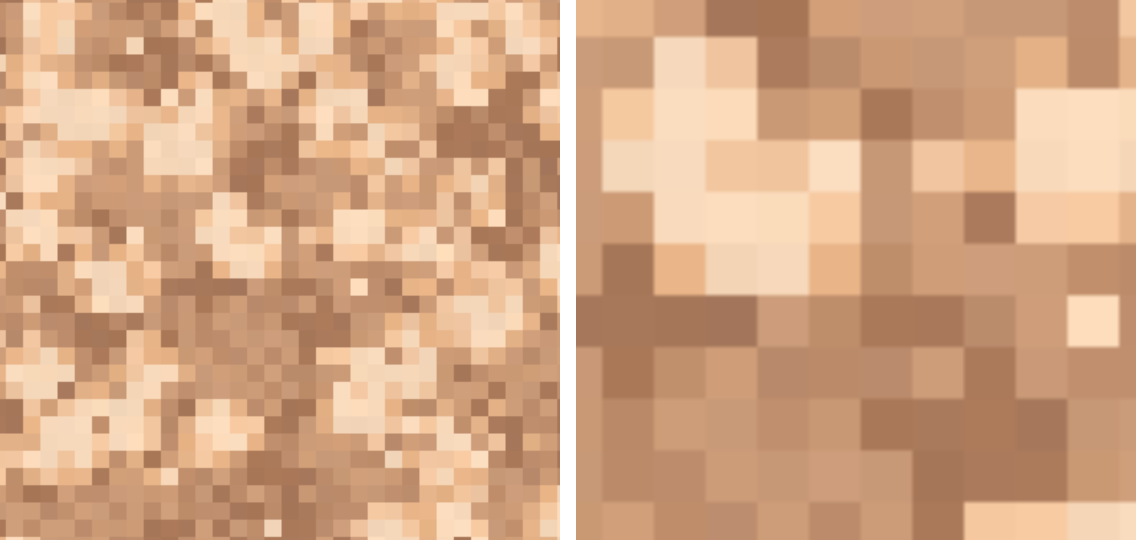
Left: the whole. Right: its middle third, enlarged.
Write a Shadertoy shader that draws this texture.

```glsl
// Blocky sand: square grains in tan and cream, with pale clumps, warm rims and dark hollows.

const float CELLS_ACROSS = 32.5;
const vec2 GRID_SHIFT = vec2(0.66, 0.82);
const float EDGE_SOFTNESS = 0.06;   // in cells
const float CLUMP_SPACING = 5.0;    // in cells

float hash(vec2 p, float seed) {
    vec3 q = fract(vec3(p.xyx + seed * 17.3) * vec3(0.1031, 0.1030, 0.0973));
    q += dot(q, q.yzx + 33.33);
    return fract((q.x + q.y) * q.z);
}

float valueNoise(vec2 p, float seed) {
    vec2 i = floor(p), f = fract(p);
    f = f * f * (3.0 - 2.0 * f);
    float low = mix(hash(i, seed), hash(i + vec2(1, 0), seed), f.x);
    float high = mix(hash(i + vec2(0, 1), seed), hash(i + vec2(1, 1), seed), f.x);
    return mix(low, high, f.y);
}

// Signed distance in cells to the nearest pale clump
float clumpDistance(vec2 cell, float spacing) {
    vec2 home = floor(cell / spacing);
    float nearest = 9.0;
    for (int y = -1; y <= 1; y++)
    for (int x = -1; x <= 1; x++) {
        vec2 g = home + vec2(x, y);
        if (hash(g, 1.0) > 0.8) continue;
        vec2 jitter = floor(8.0 * vec2(hash(g, 2.0), hash(g, 3.0))) * 0.5;
        float radius = mix(1.2, 1.9, hash(g, 4.0));
        nearest = min(nearest, length(cell - g * spacing - jitter) - radius);
    }
    return nearest;
}

// Brightness rank of a cell, from 0 (darkest) to 1 (palest)
float toneRank(vec2 cell) {
    float grain = hash(cell, 5.0);
    if (hash(cell, 6.0) < 0.08) return grain;   // stray speckles
    float d = clumpDistance(cell, CLUMP_SPACING) + 0.6 * (hash(cell, 7.0) - 0.5);
    if (d < 0.0) return mix(0.80, 1.0, grain);
    if (d < 1.0) return mix(0.44, 0.86, grain);
    float hollow = mix(grain, valueNoise(cell / 3.0, 8.0), 0.6);
    return 0.5 * smoothstep(0.175, 0.825, hollow);
}

vec3 sandColor(float rank) {
    if (rank < 0.12) return vec3(0.66, 0.47, 0.35);   // umber
    if (rank < 0.28) return vec3(0.74, 0.55, 0.42);   // brown
    if (rank < 0.54) return vec3(0.80, 0.61, 0.47);   // tan
    if (rank < 0.72) return vec3(0.90, 0.70, 0.53);   // apricot
    if (rank < 0.83) return vec3(0.95, 0.78, 0.63);   // peach
    return vec3(0.97, 0.85, 0.73);                    // cream
}

vec3 cellColor(vec2 cell) {
    float shade = hash(cell, 9.0) - 0.5;
    float warmth = hash(cell, 10.0) - 0.5;
    return sandColor(toneRank(cell)) * (1.0 + 0.05 * shade)
         + 0.02 * warmth * vec3(0.5, 0.0, -1.0);
}

void mainImage(out vec4 fragColor, in vec2 fragCoord) {
    vec2 p = fragCoord / iResolution.x * CELLS_ACROSS + GRID_SHIFT - 0.5;
    vec2 cell = floor(p);

    // Blend neighbouring cells across a thin soft edge
    vec2 s = smoothstep(0.5 - EDGE_SOFTNESS, 0.5 + EDGE_SOFTNESS, fract(p));
    vec3 bottom = mix(cellColor(cell), cellColor(cell + vec2(1, 0)), s.x);
    vec3 top = mix(cellColor(cell + vec2(0, 1)), cellColor(cell + vec2(1, 1)), s.x);
    fragColor = vec4(mix(bottom, top, s.y), 1.0);
}
```
